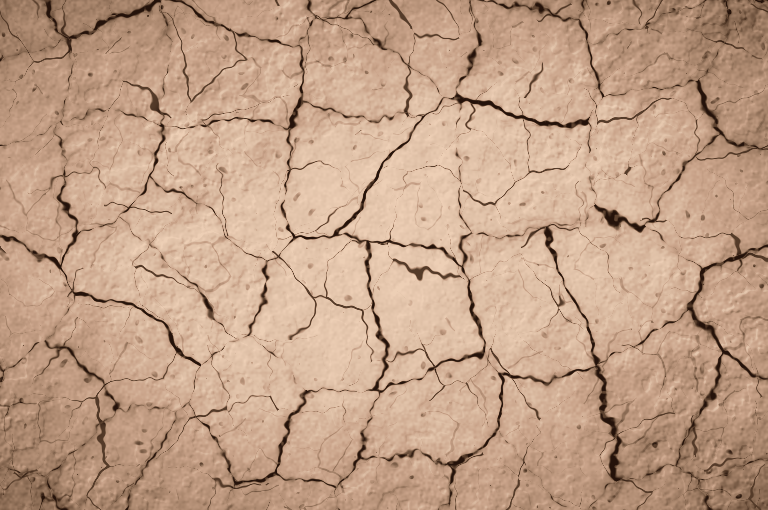
A Shadertoy shader for this texture:

```glsl
#define PLATES 4.8         // main plates per canvas height
#define CRACK_WIDTH 0.0058 // widest half width of a main crack
#define HAIR_WIDTH 0.0021  // widest half width of a hairline
#define JAGGEDNESS 0.022   // sideways wander of the cracks
#define BRIGHTNESS 0.38    // lift of the sunlit middle
#define VIGNETTE 1.7       // darkening towards the corners
#define RELIEF 9.5         // strength of the flaky surface
#define FLAKES 0.045       // height of the flake edges
#define GRAIN 0.6          // strength of the fine dust
#define PITS 34.0          // pit grid cells per canvas height

// Clay tones from sunlit surface to deep crack
const vec3 CLAY[6] = vec3[6](
    vec3(0.87, 0.75, 0.65), vec3(0.79, 0.64, 0.54), vec3(0.68, 0.54, 0.44),
    vec3(0.52, 0.40, 0.31), vec3(0.33, 0.23, 0.16), vec3(0.14, 0.07, 0.04));

vec2 hash22(vec2 p) {
    vec3 a = fract(p.xyx * vec3(0.1031, 0.1030, 0.0973));
    a += dot(a, a.yzx + 33.33);
    return fract((a.xx + a.yz) * a.zy);
}

float valueNoise(vec2 p) {
    vec2 i = floor(p), f = fract(p);
    f = f * f * (3.0 - 2.0 * f);
    float low = mix(hash22(i).x, hash22(i + vec2(1, 0)).x, f.x);
    float high = mix(hash22(i + vec2(0, 1)).x, hash22(i + vec2(1, 1)).x, f.x);
    return mix(low, high, f.y);
}

// Layered noise with terraces, whose steps are the edges of flakes
float surfaceHeight(vec2 p) {
    float sum = 0.0, amp = 0.5;
    p *= 10.0;
    for (int i = 0; i < 5; i++) {
        sum += amp * valueNoise(p);
        p = mat2(1.6, 1.2, -1.2, 1.6) * p + 5.7;
        amp *= 0.58;
    }
    float level = sum * 6.0;
    return sum + FLAKES * (floor(level) + smoothstep(0.4, 0.6, fract(level)));
}

// Layered sines that bend straight cell borders into ragged cracks
vec2 wander(vec2 p) {
    vec2 sum = vec2(0.0);
    float amp = 1.0;
    p *= 11.0;
    for (int i = 0; i < 6; i++) {
        sum += amp * sin(p.yx + 0.8 * sum);
        p = mat2(1.5, 1.2, -1.2, 1.5) * p + 2.3;
        amp *= 0.57;
    }
    return sum;
}

// Signed distance to cell borders; each border has its own half width,
// and a negative width leaves that border closed
float crackDistance(vec2 p, float scale, float thin, float wide) {
    p *= scale;
    vec2 cell = floor(p), nearId = cell, toNear = vec2(0.0);
    float best = 9.0, gap = 9.0;
    for (int y = -1; y <= 1; y++)
    for (int x = -1; x <= 1; x++) {
        vec2 id = cell + vec2(x, y);
        vec2 r = id + 0.06 + 0.88 * hash22(id) - p;
        if (dot(r, r) < best) { best = dot(r, r); nearId = id; toNear = r; }
    }
    for (int y = -2; y <= 2; y++)
    for (int x = -2; x <= 2; x++) {
        vec2 id = nearId + vec2(x, y);
        if (id == nearId) continue;
        vec2 r = id + 0.06 + 0.88 * hash22(id) - p;
        float d = dot(0.5 * (toNear + r), normalize(r - toNear)) / scale;
        float h = hash22(nearId + id + 71.0).x;
        gap = min(gap, d - mix(thin, wide, h * h));
    }
    return gap;
}

// Sparse small dents, one at most per grid cell
float pits(vec2 p) {
    vec2 id = floor(p * PITS);
    vec2 r = fract(p * PITS) - 0.3 - 0.4 * hash22(id);
    float k = hash22(id + 19.0).x;
    float size = 0.24 * smoothstep(0.55, 1.0, k * k) + 0.02;
    return step(0.74, k) * (1.0 - smoothstep(0.5 * size, size, length(r)));
}

void mainImage(out vec4 fragColor, in vec2 fragCoord) {
    vec2 p = fragCoord / iResolution.y + 3.0;
    vec2 centred = 2.0 * fragCoord / iResolution.xy - 1.0;
    float soft = 0.0004 + 0.5 / iResolution.y;
    vec2 bend = JAGGEDNESS * wander(p);

    // Surface: vignette, stains, flaky relief, dust and ragged pits
    float tone = VIGNETTE * dot(centred, centred) - BRIGHTNESS;
    float rough = mix(0.3, 1.6, valueNoise(p * 5.0));
    tone += RELIEF * rough * (surfaceHeight(p + vec2(-0.003, 0.003)) - surfaceHeight(p));
    tone += 0.7 * (valueNoise(p * 4.0 + 8.0) - 0.5) + 0.5 * (valueNoise(p * 23.0) - 0.5);
    tone += GRAIN * (valueNoise(p * 190.0) - 0.5);
    float chips = valueNoise(p * 130.0 + 6.0);
    tone += 2.6 * chips * pits(p + 0.7 * bend);

    // Hairlines, faint and then clear, fading along their length
    float fade = 0.004 * (valueNoise(p * 10.0 + 4.0) - 0.5);
    float faint = crackDistance(p + 0.8 * bend + 7.0, PLATES * 3.1, -0.002, 0.7 * HAIR_WIDTH) + fade;
    float hair = crackDistance(p + bend + 2.0, PLATES * 1.8, -0.0015, HAIR_WIDTH) - fade;
    tone += 1.3 * (1.0 - smoothstep(-soft, soft, faint));
    tone = mix(tone, max(tone, 4.0), 1.0 - smoothstep(-soft, soft, hair));

    // Main cracks with crumbling edges, a shaded rim and brown walls
    float crumbs = 0.004 * (valueNoise(p * 85.0) - 0.5);
    float gap = crackDistance(p + bend, PLATES, 0.0007, CRACK_WIDTH) + crumbs + 0.6 * fade;
    tone += (0.3 + chips) * exp(-max(gap, 0.0) / 0.005);
    float depth = mix(3.6, 5.0, smoothstep(0.0, 0.003, -gap)) - 1.2 * smoothstep(0.55, 0.9, chips);
    tone = mix(tone, depth, 1.0 - smoothstep(-soft, soft, gap));

    // Walk down the clay tones
    vec3 color = CLAY[0] + 0.06 * clamp(-tone, 0.0, 1.0);
    for (int i = 1; i < 6; i++)
        color = mix(color, CLAY[i], clamp(tone - float(i - 1), 0.0, 1.0));
    fragColor = vec4(color, 1.0);
}
```
